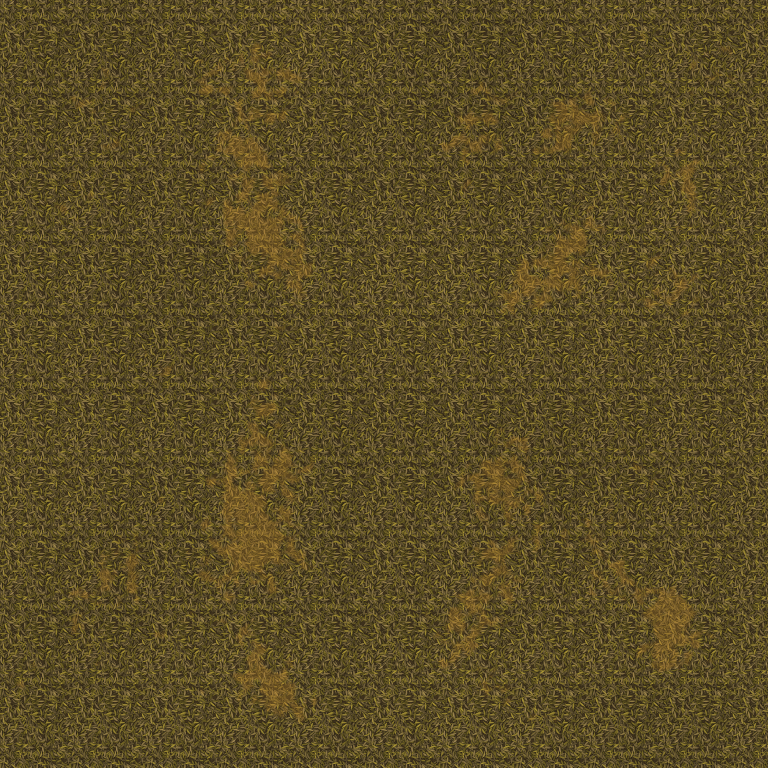
A Shadertoy shader for this texture:

```glsl
// Dense mat of short dry grass blades with lacy golden worn patches.

const float TILE_COUNT = 10.4;      // grass tiles across the canvas
const float TILE_CELLS = 11.0;      // blade cells across one tile
const int BLADES = 8;               // blades per cell, bottom to top
const float BLADE_LENGTH = 0.6;     // half length, in cells
const float BLADE_WIDTH = 0.13;     // half width, in cells
const float SHADOW_REACH = 0.14;    // soft shadow beside a blade, in cells
const float SHADOW_STRENGTH = 0.24;
const float CLUMPING = 2.6;         // how far noise turns the blades together

const vec3 SOIL = vec3(0.24, 0.19, 0.11);
const vec3 STRAW = vec3(0.45, 0.38, 0.225);
const vec3 OLIVE = vec3(0.48, 0.42, 0.155);
const vec3 GOLD = vec3(0.54, 0.405, 0.16);

const float PATCH_SCALE = 6.5;
const float LACE_SCALE = 55.0;
const float PATCH_OPACITY = 0.65;

vec4 hash4(vec3 p) {
    vec4 q = fract(p.xyzx * vec4(0.1031, 0.1030, 0.0973, 0.1099));
    q += dot(q, q.wzxy + 33.33);
    return fract((q.xxyz + q.yzzw) * q.zywx);
}

vec2 gradientAt(vec2 corner) {
    float angle = 6.2832 * hash4(vec3(corner, 7.0)).x;
    return vec2(cos(angle), sin(angle));
}

float gradientNoise(vec2 p) {
    vec2 i = floor(p), f = p - i;
    vec2 u = f * f * f * (f * (f * 6.0 - 15.0) + 10.0);
    vec2 e = vec2(1.0, 0.0);
    float low = mix(dot(gradientAt(i), f), dot(gradientAt(i + e), f - e), u.x);
    float high = mix(dot(gradientAt(i + e.yx), f - e.yx),
                     dot(gradientAt(i + 1.0), f - 1.0), u.x);
    return mix(low, high, u.y);
}

float fbm(vec2 p) {
    float sum = 0.0, amplitude = 1.0;
    for (int i = 0; i < 4; i++) {
        sum += amplitude * gradientNoise(p);
        p = mat2(1.6, 1.2, -1.2, 1.6) * p + 13.7;
        amplitude *= 0.5;
    }
    return sum;
}

// Signed distance to a curved, tapered blade; side runs -1 to 1 across it.
float bladeDistance(vec2 p, float angle, float curve, float size, out float side) {
    float c = cos(angle), s = sin(angle);
    vec2 q = vec2(c * p.x + s * p.y, c * p.y - s * p.x);
    q.y += curve * q.x * q.x;
    float t = q.x / (BLADE_LENGTH * size);
    side = clamp(q.y / BLADE_WIDTH, -1.0, 1.0);
    return abs(q.y) - BLADE_WIDTH * (1.0 - t * t);
}

// Overlapping blades, painted layer by layer; p and pixel are in cells.
vec3 grass(vec2 p, float pixel) {
    vec3 color = SOIL;
    vec2 home = floor(p);
    for (int k = 0; k < BLADES; k++) {
        float layer = float(k) / float(BLADES - 1);
        for (int y = -1; y <= 1; y++) {
            for (int x = -1; x <= 1; x++) {
                vec2 cell = home + vec2(x, y);
                vec2 tileCell = mod(cell, TILE_CELLS);
                vec4 place = hash4(vec3(tileCell, float(k) + 11.0));
                vec4 look = hash4(vec3(tileCell, float(k) + 41.0));
                float flow = gradientNoise(tileCell * 0.37 + 3.1);
                float angle = 3.1416 * (place.z + CLUMPING * flow);

                float side;
                float d = bladeDistance(p - cell - place.xy, angle,
                                        0.8 * (place.w - 0.5), 0.75 + 0.25 * look.w, side);
                float shadow = 1.0 - smoothstep(0.0, SHADOW_REACH, d);
                float cover = clamp(0.5 - d / pixel, 0.0, 1.0);

                vec3 blade = mix(STRAW, OLIVE, smoothstep(0.3, 0.8, look.x));
                blade *= mix(0.72, 1.28, look.y) * mix(0.82, 1.04, layer);
                blade *= 1.0 + 0.16 * side;
                color *= 1.0 - SHADOW_STRENGTH * shadow;
                color = mix(color, blade, cover);
            }
        }
    }
    return color;
}

// Broken golden areas, kept inside the four quarters of the canvas.
float wornPatches(vec2 p) {
    vec2 fromCenter = abs(fract(2.0 * p) - 0.5);
    float quarter = 1.0 - smoothstep(0.24, 0.46, max(fromCenter.x, fromCenter.y));
    float mass = fbm(p * PATCH_SCALE + 4.3);
    float lace = fbm(p * LACE_SCALE + 21.0);
    return smoothstep(0.0, 0.4, 1.2 * mass + 0.6 * lace + 0.6 * quarter - 0.76);
}

void mainImage(out vec4 fragColor, in vec2 fragCoord) {
    vec2 p = fragCoord / iResolution.y;
    float cells = TILE_COUNT * TILE_CELLS;
    vec3 color = grass(p * cells, cells / iResolution.y);

    // Faint broad shading
    color *= 1.0 + 0.06 * gradientNoise(p * 4.0 + 8.0);

    // Patches keep the relief of the blades below
    float luma = dot(color, vec3(0.3, 0.59, 0.11));
    vec3 worn = GOLD * (0.6 + 1.25 * luma);
    color = mix(color, worn, PATCH_OPACITY * wornPatches(p));
    fragColor = vec4(color, 1.0);
}
```
